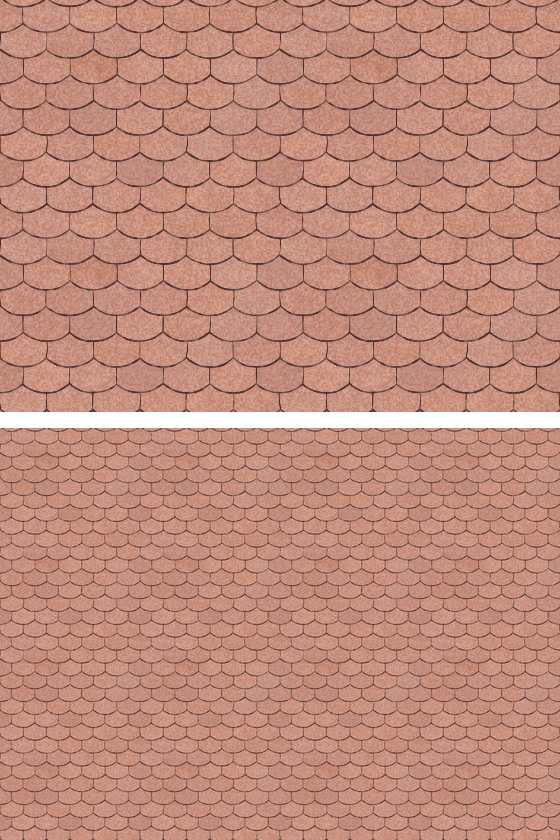
Top, the tile; bottom, the same tile 2 across and 2 down.
A WebGL 1 fragment shader for this texture:

```glsl
precision highp float;
// Seamless roof of terracotta felt shingles with scalloped lower edges.

uniform vec2 u_resolution;

const vec2 COUNT = vec2(12.0, 16.0);       // shingles across, rows up
const vec2 BLOCK = vec2(6.0, 8.0);         // shingles before the wear repeats
const float ROW_SHIFT = 0.25;              // part of a row cut off at the base
const float SAG = 0.35;                    // depth of the scallop, in rows
const float CURVE = 2.3;                   // higher gives a flatter bottom
const float EDGE_WIDTH = 0.017;            // half widths, in shingle widths
const float JOINT_WIDTH = 0.011;
const float DOT_RADIUS = 0.028;
const float SHADOW_REACH = 0.025;
const float SHADOW_STRENGTH = 0.25;
const float WOBBLE = 0.035;
const float GRAIN = 2.3;
const vec2 GRAIN_CELLS = vec2(192.0, 141.0);
const vec3 LIGHT_CLAY = vec3(0.81, 0.60, 0.53);
const vec3 DEEP_CLAY = vec3(0.76, 0.53, 0.46);
const vec3 COOL_CLAY = vec3(0.72, 0.52, 0.47);
const vec3 SHADOW = vec3(0.56, 0.36, 0.33);
const vec3 GAP_WORN = vec3(0.42, 0.30, 0.28);
const vec3 GAP_DARK = vec3(0.28, 0.17, 0.17);

float hash(vec2 p) {
    vec3 q = fract(vec3(p.xyx) * 0.1031);
    q += dot(q, q.yzx + 33.33);
    return fract((q.x + q.y) * q.z);
}

// Value noise that wraps after one block; p is in blocks.
float noise(vec2 p, vec2 cells) {
    vec2 c = p * cells;
    vec2 i = floor(c);
    vec2 f = c - i;
    f = f * f * (3.0 - 2.0 * f);
    vec2 a = mod(i, cells);
    vec2 b = mod(i + 1.0, cells);
    return mix(mix(hash(a), hash(vec2(b.x, a.y)), f.x),
               mix(hash(vec2(a.x, b.y)), hash(b), f.x), f.y);
}

// Alternate rows move sideways by half a shingle.
float shifted(float x, float row) {
    return x + 0.5 * mod(row, 2.0);
}

// Signed distance to the scalloped edge of a row, positive above it.
float scallop(vec2 p, float row, float aspect) {
    float t = max(2.0 * abs(fract(shifted(p.x, row)) - 0.5), 0.001);
    float slope = 2.0 * SAG * CURVE * pow(t, CURVE - 1.0) * aspect;
    return (p.y - row - SAG * pow(t, CURVE)) * aspect / sqrt(1.0 + slope * slope);
}

float stroke(float d, float radius, float px) {
    return 1.0 - smoothstep(radius - 0.5 * px, radius + 0.5 * px, d);
}

void main() {
    vec2 uv = gl_FragCoord.xy / u_resolution;
    vec2 size = u_resolution / COUNT;
    float aspect = size.y / size.x;
    float px = 1.0 / size.x;
    vec2 block = uv * COUNT / BLOCK;

    // Slightly uneven cutting and laying
    vec2 p = uv * COUNT + vec2(0.0, ROW_SHIFT);
    p += WOBBLE * (vec2(noise(block, vec2(18.0, 16.0)),
                        noise(block + 0.37, vec2(18.0, 16.0))) - 0.5);

    // Distances to the edges, joints and notch corners
    float row = floor(p.y);
    float lower = scallop(p, row, aspect);
    float upper = scallop(p, row + 1.0, aspect);
    float joint = 0.5 - abs(fract(shifted(p.x, row)) - 0.5);
    float corner = length(vec2(joint, (row + 1.0 - p.y) * aspect));

    // Tint of each shingle
    float owner = lower > 0.0 ? row : row - 1.0;
    vec2 id = mod(vec2(floor(shifted(p.x, owner)), owner), BLOCK);
    float tint = hash(id + 7.0);
    float warmth = hash(id + 41.0) - 0.5;
    float cool = smoothstep(0.85, 1.0, hash(id + 83.0));

    // Mineral grain, broad weathering and faint streaks
    float grain = noise(block, GRAIN_CELLS) - 0.5;
    float patches = noise(block, vec2(9.0, 7.0)) - 0.5;
    float streaks = noise(block, vec2(24.0, 94.0)) - 0.5;
    float tone = 0.56 + GRAIN * grain + 0.5 * (tint - 0.5)
               + 0.4 * patches + 0.3 * streaks;
    vec3 color = DEEP_CLAY + (LIGHT_CLAY - DEEP_CLAY) * tone;
    color += warmth * vec3(0.012, -0.004, -0.018);
    color = mix(color, COOL_CLAY + 0.1 * grain, 0.5 * cool);

    // Soft shade under each edge
    float under = lower < 0.0 ? lower : min(upper, 0.0);
    color = mix(color, SHADOW, SHADOW_STRENGTH * exp(under / SHADOW_REACH));

    // Dark gaps of uneven width
    float wear = noise(block, vec2(60.0, 44.0));
    float width = 0.7 + 0.6 * wear;
    float gap = stroke(min(abs(lower), abs(upper)), EDGE_WIDTH * width, px);
    float open = step(0.0, lower);
    gap = max(gap, open * stroke(joint, JOINT_WIDTH * width, px));
    gap = max(gap, open * stroke(corner, DOT_RADIUS * width, px));
    vec3 gapColor = mix(GAP_DARK, GAP_WORN, smoothstep(0.2, 0.9, 1.0 - wear));
    color = mix(color, gapColor, gap * 0.95);

    gl_FragColor = vec4(color, 1.0);
}
```
